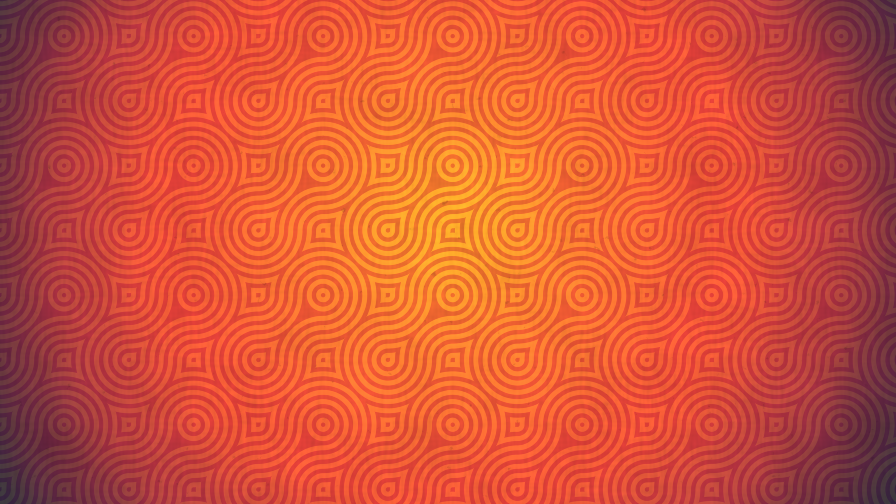
A Shadertoy shader for this pattern:

```glsl
// Retro swirl of flowing rings and teardrops on a worn, glowing orange ground.

const float CELL = 0.1285;               // lattice step, in canvas heights
const float RINGS = 7.0;                 // bands per lattice step
const float LIGHT_HALF_WIDTH = 0.265;    // half width of a light band, in periods
const vec2 LATTICE_ORIGIN = vec2(0.0093, 0.1713);
const vec2 GLOW_CENTER = vec2(0.0, 0.06);

vec2 hashGradient(vec2 cell) {
    vec3 h = fract(cell.xyx * vec3(0.1031, 0.1030, 0.0973));
    h += dot(h, h.yzx + 33.33);
    return fract((h.xx + h.yz) * h.zy) * 2.0 - 1.0;
}

float gradientNoise(vec2 p) {
    vec2 i = floor(p), f = fract(p);
    vec2 u = f * f * f * (f * (f * 6.0 - 15.0) + 10.0);
    vec2 e = vec2(0.0, 1.0);
    float low = mix(dot(hashGradient(i), f),
                    dot(hashGradient(i + e.yx), f - e.yx), u.x);
    float high = mix(dot(hashGradient(i + e.xy), f - e.xy),
                     dot(hashGradient(i + e.yy), f - e.yy), u.x);
    return mix(low, high, u.y);
}

float fbm(vec2 p) {
    float sum = 0.0, amplitude = 0.5;
    for (int octave = 0; octave < 4; octave++) {
        sum += amplitude * gradientNoise(p);
        p = mat2(1.6, 1.2, -1.2, 1.6) * p + 7.3;
        amplitude *= 0.5;
    }
    return sum;
}

// Distance from the nearer of two opposite ring centers.
float ringField(vec2 f) {
    return min(length(f), length(f - 1.0));
}

// Rings that unwind from one center into the other, with a pointed tip.
float flowField(vec2 f) {
    float flow = 1.0 - min(length(f - vec2(1.0, 0.0)), length(f - vec2(0.0, 1.0)));
    float roundCore = min(length(f - 1.0), 1.0 - sqrt(0.5));
    return f.x + f.y > 1.0 ? max(flow, roundCore) : flow;
}

// One tile in four flows; the others hold plain quarter rings.
float swirlField(vec2 q) {
    vec2 tile = floor(q), f = fract(q);
    vec2 parity = mod(tile, 2.0);
    if (parity.x + parity.y > 1.5) return flowField(f);
    if (parity.x != parity.y) f.x = 1.0 - f.x;
    return ringField(f);
}

float lightBand(float field, float pixel) {
    float t = field * RINGS;
    float edge = abs(fract(t) - 0.5) - LIGHT_HALF_WIDTH;
    float blur = 0.6 * pixel * RINGS;
    return 1.0 - smoothstep(-blur, blur, edge);
}

// Yellow glow through red to a dusky violet rim.
vec3 groundColor(float d) {
    vec3 color = mix(vec3(1.0, 0.60, 0.17), vec3(0.98, 0.43, 0.20), smoothstep(0.0, 0.34, d));
    color = mix(color, vec3(0.93, 0.31, 0.22), smoothstep(0.28, 0.56, d));
    color = mix(color, vec3(0.73, 0.24, 0.25), smoothstep(0.56, 0.78, d));
    color = mix(color, vec3(0.42, 0.18, 0.25), smoothstep(0.74, 0.94, d));
    return mix(color, vec3(0.22, 0.18, 0.25), smoothstep(0.90, 1.06, d));
}

// Paper mottling, faint fibers and scattered dark flecks.
float wear(vec2 p) {
    float mottling = 0.16 * fbm(p * 9.0);
    float fibers = 0.07 * gradientNoise(p * vec2(150.0, 28.0))
                 + 0.05 * gradientNoise(p * vec2(24.0, 130.0));
    float flecks = 0.14 * smoothstep(0.22, 0.42, fbm(p * 55.0));
    return 1.0 + mottling + fibers - flecks;
}

void mainImage(out vec4 fragColor, in vec2 fragCoord) {
    vec2 p = (fragCoord - 0.5 * iResolution.xy) / iResolution.y;
    float pixel = 1.0 / (CELL * iResolution.y);

    float field = swirlField((p - LATTICE_ORIGIN) / CELL);
    float band = lightBand(field, pixel);

    vec3 color = groundColor(length(p - GLOW_CENTER) + 0.03 * fbm(p * 5.0));
    vec3 darkInk = color * vec3(0.93, 0.78, 0.98);
    vec3 lightInk = color * vec3(1.03, 1.13, 0.98) + vec3(0.01, 0.02, 0.0);
    color = mix(darkInk, lightInk, band) * wear(p);

    fragColor = vec4(clamp(color, 0.0, 1.0), 1.0);
}
```
